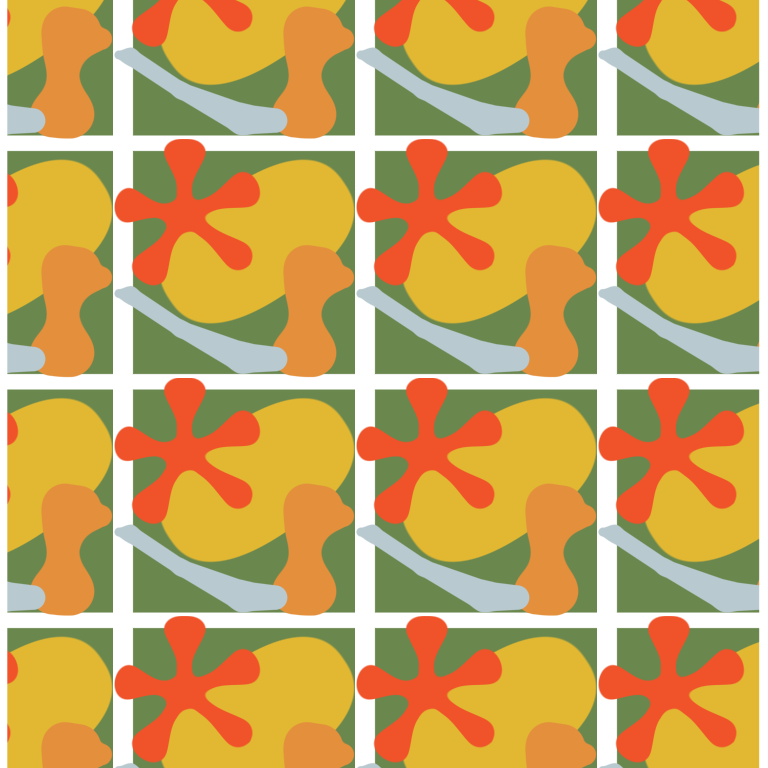
A WebGL 2 fragment shader for this pattern:

```glsl
#version 300 es
precision highp float;

uniform vec2 u_resolution;
out vec4 outColor;

const vec3 WHITE  = vec3(1.0);
const vec3 GREEN  = vec3(0.415, 0.53, 0.305);
const vec3 YELLOW = vec3(0.885, 0.72, 0.20);
const vec3 RED    = vec3(0.94, 0.32, 0.16);
const vec3 ORANGE = vec3(0.89, 0.56, 0.235);
const vec3 GREY   = vec3(0.725, 0.79, 0.815);

// Layout: canvas units for the square side, square sides for the pitch
const float SQUARE_SIDE = 0.2904;
const vec2 SQUARE_ORIGIN = vec2(0.1732, 0.513);
const vec2 PITCH = vec2(1.085, 1.0695);
const vec2 CELL_LOW = vec2(-0.09, -0.0165);
const vec2 SIDE_MARGINS = vec2(0.0095, 0.9885);

float smoothMin(float a, float b, float k) {
    float h = max(k - abs(a - b), 0.0);
    return min(a, b) - h * h / (4.0 * k);
}

float smoothMax(float a, float b, float k) {
    return -smoothMin(-a, -b, k);
}

float box(vec2 p, vec2 low, vec2 high) {
    vec2 d = max(low - p, p - high);
    return max(d.x, d.y);
}

// Capsule whose radius runs from ra to rb
float taper(vec2 p, vec2 a, vec2 b, float ra, float rb) {
    vec2 ab = b - a;
    float t = clamp(dot(p - a, ab) / dot(ab, ab), 0.0, 1.0);
    return length(p - a - ab * t) - mix(ra, rb, t);
}

// Tilted superellipse
float pebble(vec2 p, vec2 center, vec2 radii, float angle, float power) {
    vec2 axis = vec2(cos(angle), sin(angle));
    vec2 q = p - center;
    q = abs(vec2(dot(q, axis), dot(q, vec2(-axis.y, axis.x)))) / radii;
    float norm = pow(pow(q.x, power) + pow(q.y, power), 1.0 / power);
    return (norm - 1.0) * radii.y;
}

// Narrow stem that flares into a blunt, rounded tip
float petal(vec2 p, vec2 root, vec2 tip, float narrow, float wide) {
    float reach = distance(root, tip);
    vec2 axis = (tip - root) / reach;
    vec2 q = p - root;
    float along = dot(q, axis);
    float across = dot(q, vec2(-axis.y, axis.x));
    float halfWidth = mix(narrow, wide, smoothstep(0.35, 0.9, along / reach));
    float stem = length(vec2(across, min(along, 0.0))) - halfWidth;
    return smoothMax(stem, along - reach, 0.09);
}

float flower(vec2 p, vec2 center) {
    // Tip position and half width of each petal
    vec3 tips[5] = vec3[5](
        vec3(0.233, 1.054, 0.099), vec3(0.561, 0.852, 0.085),
        vec3(0.525, 0.489, 0.068), vec3(0.040, 0.415, 0.087),
        vec3(-0.081, 0.767, 0.084));
    float d = 1.0;
    for (int i = 0; i < 5; i++) {
        d = smoothMin(d, petal(p, center, tips[i].xy, 0.034, tips[i].z), 0.055);
    }
    return d;
}

float vase(vec2 p) {
    float crown = taper(p, vec2(0.780, 0.475), vec2(0.839, 0.466), 0.103, 0.103);
    float beak = taper(p, vec2(0.785, 0.399), vec2(0.942, 0.433), 0.09, 0.049);
    float neck = taper(p, vec2(0.771, 0.399), vec2(0.771, 0.108), 0.073, 0.073);
    float foot = taper(p, vec2(0.717, 0.090), vec2(0.807, 0.094), 0.094, 0.103);
    float head = smoothMin(crown, beak, 0.02);
    return smoothMin(smoothMin(head, neck, 0.07), foot, 0.09);
}

float blade(vec2 p) {
    // Spine position and radius
    vec3 spine[5] = vec3[5](
        vec3(-0.063, 0.361, 0.020), vec3(-0.013, 0.354, 0.037),
        vec3(0.215, 0.202, 0.036), vec3(0.493, 0.072, 0.068),
        vec3(0.637, 0.067, 0.055));
    float d = 1.0;
    for (int i = 0; i < 4; i++) {
        vec3 a = spine[i], b = spine[i + 1];
        d = smoothMin(d, taper(p, a.xy, b.xy, a.z, b.z), 0.015);
    }
    return d;
}

vec3 paint(vec3 under, vec3 ink, float d, float soft) {
    return mix(under, ink, smoothstep(soft, -soft, d));
}

void main() {
    vec2 uv = gl_FragCoord.xy / u_resolution;
    float pixel = 1.0 / min(u_resolution.x, u_resolution.y);
    float soft = 0.8 * pixel / SQUARE_SIDE;

    // Repeating cell, with the square spanning 0 to 1
    vec2 p = (uv - SQUARE_ORIGIN) / SQUARE_SIDE;
    p = mod(p - CELL_LOW, PITCH) + CELL_LOW;

    // Layers from back to front
    vec3 color = paint(WHITE, GREEN, box(p, vec2(0.0), vec2(0.998, 1.0)), soft);
    color = paint(color, YELLOW, pebble(p, vec2(0.556, 0.594), vec2(0.471, 0.265), 0.591, 2.5), soft);
    color = paint(color, RED, flower(p, vec2(0.229, 0.713)), soft);
    color = paint(color, ORANGE, vase(p), soft);
    color = paint(color, GREY, blade(p), soft);

    // Blank side margins
    float outside = -max(SIDE_MARGINS.x - uv.x, uv.x - SIDE_MARGINS.y);
    color = paint(color, WHITE, outside, 0.8 * pixel);
    outColor = vec4(color, 1.0);
}
```
